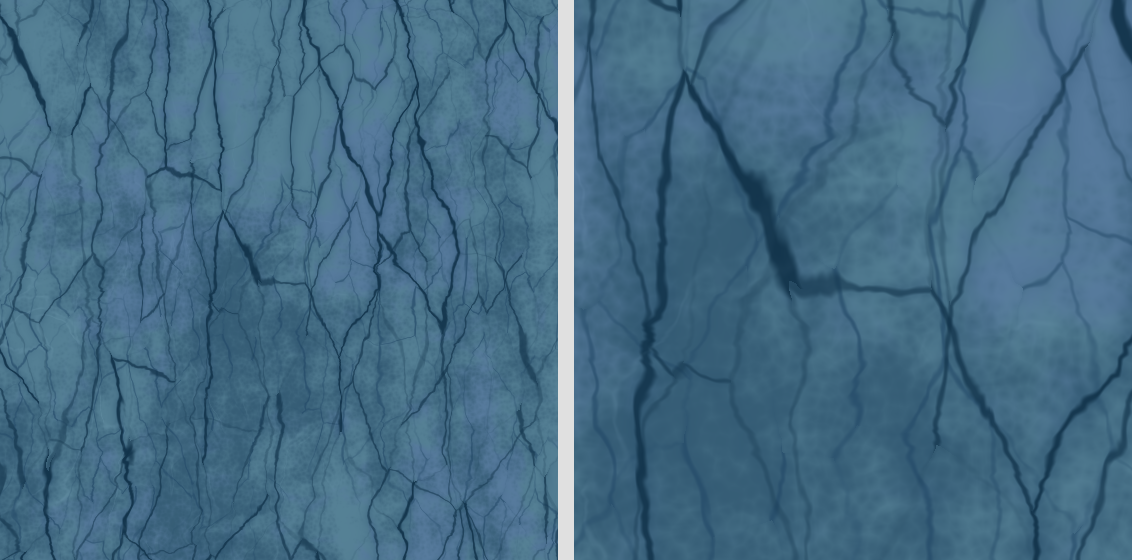
Left, the full canvas; right, a detail of the centre.
Write a WebGL 1 fragment shader that draws this texture.

```glsl
precision highp float;
// Blue marble: a mottled slate body crossed by dark, mostly upright cracks.
// Cracks are borders of stretched cellular noise, each border with its own
// strength; layered sines bend them, swell them and cloud the stone.
uniform vec2 u_resolution;

const vec3 DEEP = vec3(0.06, 0.19, 0.28);
const vec3 SHADE = vec3(0.14, 0.29, 0.41);
const vec3 SLATE = vec3(0.215, 0.37, 0.465);
const vec3 TEAL = vec3(0.335, 0.505, 0.585);
const vec3 VIOLET = vec3(0.345, 0.485, 0.62);

vec2 hash2(vec2 p) {
  vec2 k = vec2(dot(p, vec2(127.1, 311.7)), dot(p, vec2(269.5, 183.3)));
  return fract(sin(k) * 43758.55);
}

// Layered sines, each octave turned and bent; roughly -0.7 to 0.7
float waves(vec2 p) {
  float sum = 0.0;
  float amp = 0.5;
  for (int i = 0; i < 5; i++) {
    p = mat2(1.36, 1.02, -1.02, 1.36) * p + 1.7;
    p += 0.7 * sin(p.yx * 0.8);
    sum += amp * sin(p.x) * sin(p.y);
    amp *= 0.62;
  }
  return sum;
}

vec2 bend(vec2 p, float frequency, float amount) {
  return p + amount * vec2(waves(p * frequency), waves(p * frequency + 37.0));
}

// Cell borders: x is the crack itself, y the soft stain around it.
// Distances are brought back to canvas units, so stretching keeps widths even.
vec2 cracks(vec2 p, vec2 scale, float seed, float width, float faintest) {
  vec2 q = p * scale + seed;
  vec2 cell = floor(q);
  vec2 homeId = cell;
  vec2 home = vec2(0.0);
  float nearest = 100.0;
  for (int j = -1; j <= 1; j++) {
    for (int i = -1; i <= 1; i++) {
      vec2 id = cell + vec2(float(i), float(j));
      vec2 toSite = id + hash2(id) - q;
      float d = dot(toSite, toSite);
      if (d < nearest) {
        nearest = d;
        home = toSite;
        homeId = id;
      }
    }
  }
  vec2 result = vec2(0.0);
  for (int j = -2; j <= 2; j++) {
    for (int i = -2; i <= 2; i++) {
      vec2 id = homeId + vec2(float(i), float(j));
      vec2 toSite = id + hash2(id) - q;
      vec2 across = toSite - home;
      if (dot(across, across) > 0.0001) {
        vec2 normal = normalize(across);
        vec2 slope = normal * scale;
        float d = dot(0.5 * (home + toSite), normal) / length(slope);
        float upright = abs(slope.x) / length(slope);
        vec2 chance = hash2(id + homeId + seed);
        float strength = mix(faintest, 1.0, smoothstep(0.15, 0.75, chance.x));
        strength *= mix(0.6, 1.0, upright);
        float w = width * (0.3 + chance.y) * (0.4 + 0.6 * strength);
        float ink = 1.0 - smoothstep(w * 0.4, w + 0.0022, d);
        result = max(result, strength * vec2(ink, exp(-d / 0.009)));
      }
    }
  }
  return result;
}

// Fine cellular speckle, 0 to 1
float speckle(vec2 p) {
  vec2 cell = floor(p);
  float nearest = 1.0;
  for (int j = -1; j <= 1; j++) {
    for (int i = -1; i <= 1; i++) {
      vec2 id = cell + vec2(float(i), float(j));
      nearest = min(nearest, length(id + hash2(id) - p));
    }
  }
  return nearest;
}

void main() {
  vec2 p = gl_FragCoord.xy / u_resolution.y;
  vec2 bent = bend(bend(p, 5.0, 0.022), 24.0, 0.008);

  // Stone body: cloudy tone, violet patches, darker to the lower left
  float corner = smoothstep(0.9, 0.1, length(p - vec2(0.12, 0.2)));
  float tone = 1.1 * waves(p * vec2(5.0, 3.0) + 4.0) + 0.5 * waves(bent * 20.0);
  tone += 0.3 * waves(p * 55.0) + 0.45 * (speckle(p * 120.0) - 0.5);
  tone += 0.52 - 0.6 * corner;
  float hue = waves(p * vec2(6.0, 4.0) + 19.0) + 0.7 * waves(p * 22.0 + 8.0);
  vec3 color = mix(TEAL, VIOLET, smoothstep(-0.2, 0.6, hue));
  color = mix(SLATE, color, smoothstep(-0.85, 0.75, tone));

  // Three generations of cracks, leaning different ways
  float swell = smoothstep(0.05, 0.6, waves(p * vec2(11.0, 7.0) + 11.0));
  float crowding = smoothstep(-0.5, 0.3, waves(p * 3.0 + 2.0) + 0.3 * corner);
  vec2 leanLeft = bent + vec2(0.1 * bent.y, 0.0);
  vec2 leanRight = bent - vec2(0.14 * bent.y, 0.0);
  vec2 major = cracks(leanLeft, vec2(8.0, 2.5), 3.0, 0.0017 + 0.0085 * swell * swell, 0.2);
  vec2 minor = cracks(leanRight, vec2(12.0, 3.8), 17.0, 0.0012 + 0.003 * swell, 0.15);
  vec2 hair = cracks(bent, vec2(22.0, 8.0), 41.0, 0.0007, 0.1) * crowding;

  float stain = max(major.y, max(0.7 * minor.y, 0.45 * hair.y));
  color = mix(color, SHADE, 0.5 * stain);
  color = mix(color, SHADE, 0.65 * hair.x);
  color = mix(color, DEEP, 0.62 * minor.x);
  color = mix(color, DEEP, 0.9 * major.x);

  // Faint pale wisps in the clouded corner
  float wisp = 1.0 - smoothstep(0.0, 0.06, abs(waves(bent * vec2(9.0, 5.0) + 60.0)));
  color += 0.03 * wisp * corner;
  gl_FragColor = vec4(color, 1.0);
}
```
